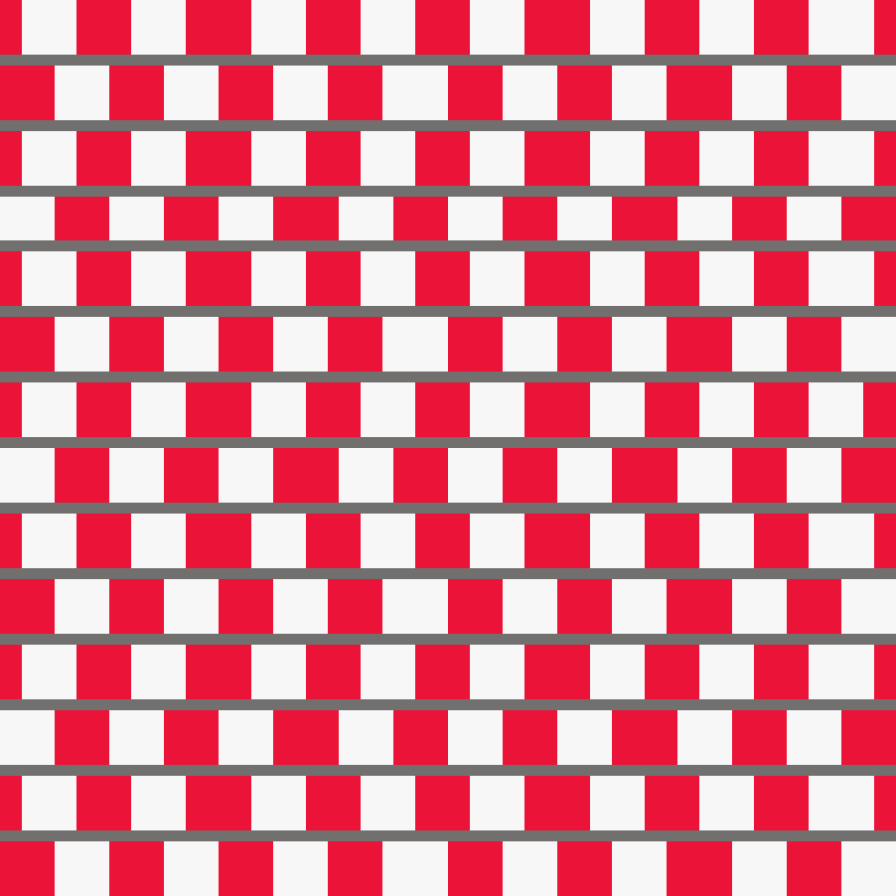
Reproduce this pattern procedurally as a three.js fragment shader.

```glsl
// Staggered rows of red and white tiles parted by thin grey mortar lines.
varying vec2 vUv;

const float UNITS = 82.0;       // grid units across the canvas
const float TILE = 5.0;         // base tile size
const float STRETCH = 0.18;     // mean extra tile width, snapped to whole units
const float MORTAR = 1.0;       // mortar thickness
const int LINES = 13;
const int TILES = 17;

const vec3 RED = vec3(0.92, 0.073, 0.215);
const vec3 WHITE = vec3(0.97);
const vec3 GREY = vec3(0.447, 0.438, 0.436);

// Smooth coverage of the interval from a to b.
float band(float x, float a, float b, float blur) {
  return clamp((x - a) / blur + 0.5, 0.0, 1.0)
       - clamp((x - b) / blur + 0.5, 0.0, 1.0);
}

// Upper edge of a mortar line; the fourth row is one unit shorter.
float mortarTop(float line) {
  return line * (TILE + MORTAR) + TILE - step(2.5, line);
}

// Left edge of a tile, snapped to the grid.
float tileEdge(float tile, float start, float phase) {
  return start + tile * TILE + floor(max(phase + tile * STRETCH, 0.0));
}

// Row setup: x = first edge, y = snapping phase, z = parity of white tiles.
vec3 rowSetup(float row) {
  float kind = mod(row, 4.0);
  if (abs(kind - 1.0) < 0.5) return vec3(5.0, -0.12, 0.0);
  if (kind > 2.5) return vec3(5.0, 0.15, 1.0);
  // The seventh row ends in a slightly narrower tile.
  float phase = abs(row - 6.0) < 0.5 ? 0.29 : 0.34;
  return vec3(2.0, phase, 0.0);
}

// Coverage of the white tiles within one row.
float whiteTiles(float x, vec3 setup, float blur) {
  float cover = 0.0;
  for (int i = 0; i < TILES; i++) {
    float tile = float(i) - 1.0;
    float left = tileEdge(tile, setup.x, setup.y);
    float right = tileEdge(tile + 1.0, setup.x, setup.y);
    float isWhite = 1.0 - abs(mod(tile, 2.0) - setup.z);
    cover += isWhite * band(x, left, right, blur);
  }
  return cover;
}

void main() {
  // Grid position, with y counted down from the top.
  vec2 p = vec2(vUv.x, 1.0 - vUv.y) * UNITS;
  vec2 blur = max(fwidth(vUv) * UNITS, vec2(0.0001));

  // Count the lines above to find the row, and gather mortar coverage.
  float row = 0.0;
  float mortar = 0.0;
  for (int i = 0; i < LINES; i++) {
    float top = mortarTop(float(i));
    row += step(top + 0.5 * MORTAR, p.y);
    mortar += band(p.y, top, top + MORTAR, blur.y);
  }

  vec3 color = mix(RED, WHITE, whiteTiles(p.x, rowSetup(row), blur.x));
  color = mix(color, GREY, mortar);
  gl_FragColor = vec4(color, 1.0);
}
```
